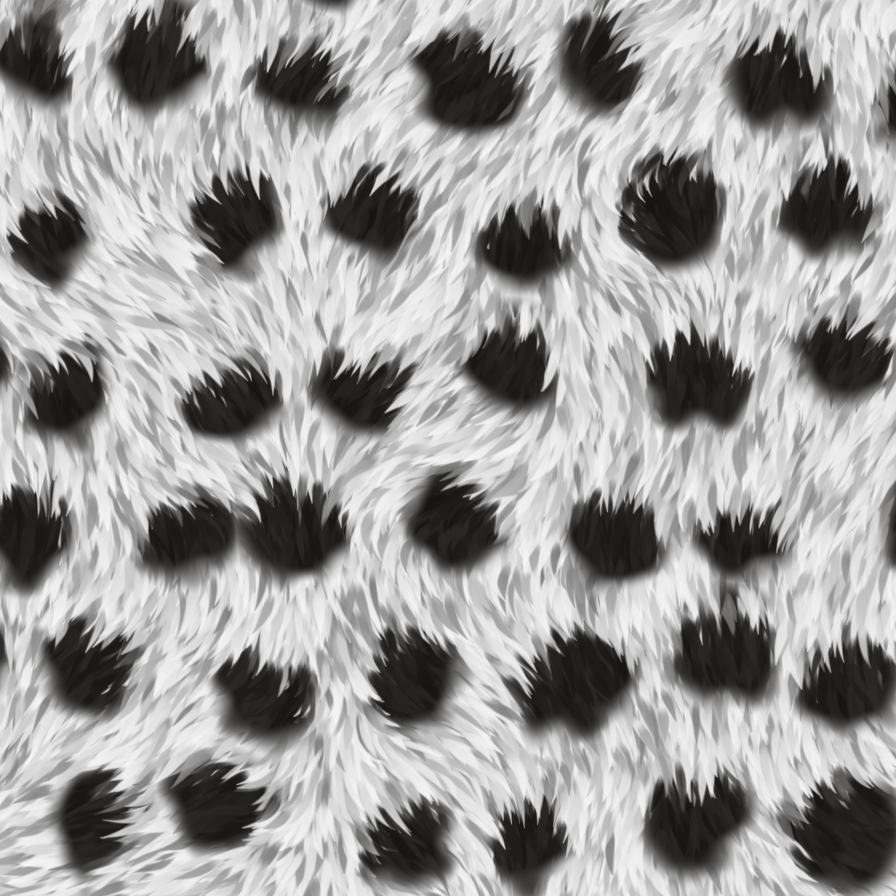
This texture is drawn by a Shadertoy shader. Its source:

```glsl
// Shaggy white fur with rows of dark, ragged spots.

const float SPOT_ROWS = 6.0;
const float HAIR_CELL = 0.036;
const int HAIR_LAYERS = 20;
const vec3 WHITE_FUR = vec3(0.985, 0.985, 0.985);
const vec3 BLACK_FUR = vec3(0.125, 0.117, 0.110);

float hash(vec2 p) {
    return fract(sin(dot(p, vec2(127.1, 311.7))) * 43758.545);
}

vec2 hash2(vec2 p) {
    return vec2(hash(p), hash(p + 37.3));
}

float valueNoise(vec2 p) {
    vec2 cell = floor(p);
    vec2 f = fract(p);
    f = f * f * (3.0 - 2.0 * f);
    float low = mix(hash(cell), hash(cell + vec2(1, 0)), f.x);
    float high = mix(hash(cell + vec2(0, 1)), hash(cell + 1.0), f.x);
    return mix(low, high, f.y);
}

// Signed distance to the nearest spot, negative inside.
float spotDistance(vec2 p) {
    vec2 grid = p * SPOT_ROWS;
    float nearest = 1.0;
    for (int j = -1; j <= 1; j++) {
        float row = floor(grid.y) + float(j);
        float shift = hash(vec2(row, 5.7));
        float column = floor(grid.x - shift);
        for (int i = -1; i <= 1; i++) {
            vec2 id = vec2(column + float(i), row);
            vec2 jitter = (hash2(id + 11.0) - 0.5) * vec2(0.32, 0.4);
            vec2 center = id + 0.5 + jitter + vec2(shift, 0.0);
            float radius = mix(0.28, 0.36, hash(id + 23.0));
            float stretch = mix(0.88, 1.12, hash(id + 41.0));
            vec2 q = (grid - center) * vec2(stretch, 0.94);
            nearest = min(nearest, length(q) - radius);
        }
    }
    float wobble = (valueNoise(p * 32.0) - 0.5) * 0.14;
    return (nearest + wobble) / SPOT_ROWS;
}

float darkness(float distanceToSpot, float inner, float outer) {
    return 1.0 - smoothstep(inner, outer, distanceToSpot);
}

// Direction of growth: mostly downward, swaying across the coat.
float growthAngle(vec2 p) {
    float broad = valueNoise(p * 4.3 + 8.0) - 0.5;
    float fine = valueNoise(p * 11.0 + 3.0) - 0.5;
    return broad * 2.2 + fine * 0.8 - 0.1;
}

// Coverage of a tapered hair; x runs across, y from root 0 to tip 1.
float hairCoverage(vec2 q, float halfWidth, float softness) {
    float t = clamp(q.y, 0.0, 1.0);
    float outline = halfWidth * sin(3.14159 * pow(t, 0.75));
    float body = smoothstep(-softness, softness, outline - abs(q.x));
    float ends = smoothstep(0.0, 0.35, t) * (1.0 - smoothstep(0.96, 1.0, t));
    return body * ends;
}

vec3 furColor(float dark, float tone, float t) {
    vec3 light = WHITE_FUR - 0.48 * pow(tone, 2.7) - 0.09 * (1.0 - t);
    vec3 black = BLACK_FUR * mix(0.65, 1.4, tone);
    return mix(light, black, dark);
}

void mainImage(out vec4 fragColor, in vec2 fragCoord) {
    vec2 p = fragCoord / iResolution.y;
    float softness = 0.0008 + 0.7 / iResolution.y;
    float angle = growthAngle(p);
    float localDark = darkness(spotDistance(p), -0.012, 0.022);
    vec3 color = furColor(localDark, 0.7, 0.5);

    // Overlapping coats of hair, each on its own shifted grid.
    for (int layer = 0; layer < HAIR_LAYERS; layer++) {
        float seed = float(layer) * 17.0;
        vec2 offset = hash2(vec2(seed, 2.0));
        vec2 home = floor(p / HAIR_CELL + offset);
        for (int j = -1; j <= 1; j++) {
            for (int i = -1; i <= 1; i++) {
                vec2 id = home + vec2(i, j);
                vec2 center = (id + hash2(id + seed) - offset) * HAIR_CELL;
                vec2 traits = hash2(id + seed + 71.0);
                float a = angle + (traits.x - 0.5) * 0.65;
                vec2 along = vec2(sin(a), -cos(a));
                vec2 across = vec2(-along.y, along.x);
                float halfLength = HAIR_CELL * mix(0.6, 0.97, traits.y);
                float halfWidth = mix(0.0032, 0.0062, hash(id + seed + 5.0));

                vec2 d = p - center;
                float t = dot(d, along) / (2.0 * halfLength) + 0.5;
                float cover = hairCoverage(vec2(dot(d, across), t), halfWidth, softness);
                if (cover > 0.01) {
                    // Hair keeps its root color and fades where spots end.
                    float rootDark = darkness(spotDistance(center - along * halfLength * 0.8), -0.004, 0.008);
                    float dark = min(rootDark, localDark);
                    float tone = hash(id + seed + 93.0);
                    color = mix(color, furColor(dark, tone, t), cover * 0.86);
                }
            }
        }
    }
    fragColor = vec4(color, 1.0);
}
```
